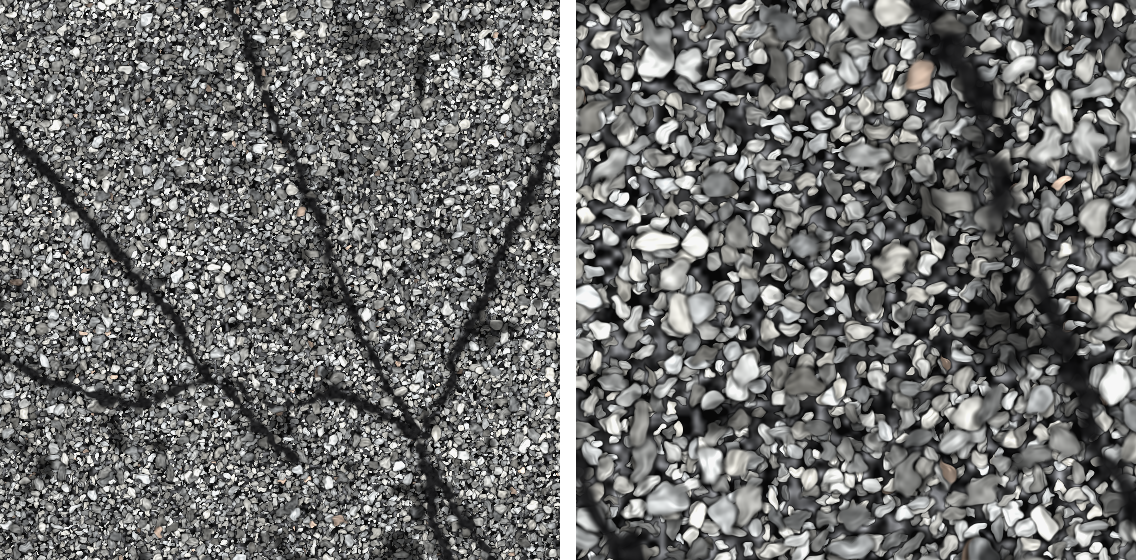
Left, the full canvas; right, a detail of the centre.
This texture is drawn by a WebGL 2 fragment shader. Its source:

```glsl
#version 300 es
precision highp float;
// Worn asphalt: three sizes of pale, ragged stones packed over dark binder,
// split by a branching set of black cracks. Stones are jittered, rotated
// ellipses on grids; cracks are bowed line distances with noisy edges.
uniform vec2 u_resolution;
out vec4 fragColor;

float hash(vec2 p) {
    return fract(sin(dot(p, vec2(127.1, 311.7))) * 43758.5453);
}

float noise(vec2 p) {
    vec2 i = floor(p), f = fract(p);
    f = f * f * (3.0 - 2.0 * f);
    return mix(mix(hash(i), hash(i + vec2(1, 0)), f.x),
               mix(hash(i + vec2(0, 1)), hash(i + vec2(1, 1)), f.x), f.y);
}

vec2 noise2(vec2 p) {
    return vec2(noise(p), noise(p + 37.3)) - 0.5;
}

// Paints one grid of stones, each with a dark rim, over the given colour.
vec3 stones(vec3 color, vec2 p, float cells, float presence, float seed) {
    vec2 uv = p * cells + seed;
    uv += 0.42 * noise2(uv * 2.3);
    vec2 cell = floor(uv);
    for (int y = -1; y <= 1; y++) {
        for (int x = -1; x <= 1; x++) {
            vec2 id = cell + vec2(x, y);
            if (hash(id + 3.7) > presence) continue;
            vec2 q = uv - id - vec2(hash(id), hash(id + 11.3));

            // Most stones lean up to the right
            float angle = 0.9 + 2.6 * (hash(id + 5.1) - 0.5);
            float c = cos(angle), s = sin(angle);
            q = vec2(c * q.x + s * q.y, c * q.y - s * q.x);
            vec2 radii = vec2(mix(0.4, 0.7, hash(id + 7.9)),
                              mix(0.26, 0.45, hash(id + 9.2)));
            float d = length(q / radii);

            float tone = mix(0.45, 1.05, hash(id + 13.4));
            tone *= 1.0 - 0.22 * d * d;
            tone *= 0.78 + 0.4 * noise(q * vec2(3.0, 8.0) + id * 5.0);
            vec3 tint = mix(vec3(0.98, 1.0, 1.01), vec3(1.01, 1.0, 0.96), hash(id + 17.6));
            if (hash(id + 21.8) > 0.992) tint = vec3(1.05, 0.93, 0.84);

            color *= mix(0.55, 1.0, smoothstep(0.95, 1.35, d));
            color = mix(color, tone * tint, 1.0 - smoothstep(0.76, 1.04, d));
        }
    }
    return color;
}

// Distance to a line from a to b, bowed to its left, less its half width.
float crack(vec2 p, vec2 a, vec2 b, float bow, float halfWidth) {
    vec2 along = b - a;
    float h = clamp(dot(p - a, along) / dot(along, along), 0.0, 1.0);
    vec2 left = normalize(vec2(-along.y, along.x));
    return length(p - a - along * h - left * bow * 4.0 * h * (1.0 - h)) - halfWidth;
}

float crackNetwork(vec2 p) {
    p += 0.022 * noise2(p * 13.0) + 0.011 * noise2(p * 42.0);
    // Long upper cracks
    float d = crack(p, vec2(0.41, 1.01), vec2(0.735, 0.22), -0.01, 0.005);
    d = min(d, crack(p, vec2(1.01, 0.78), vec2(0.745, 0.22), 0.005, 0.006));
    d = min(d, crack(p, vec2(0.025, 0.755), vec2(0.37, 0.325), 0.012, 0.007));
    d = min(d, crack(p, vec2(0.37, 0.325), vec2(0.52, 0.185), 0.008, 0.005));
    // Winding cross crack
    d = min(d, crack(p, vec2(-0.01, 0.38), vec2(0.26, 0.28), -0.025, 0.005));
    d = min(d, crack(p, vec2(0.26, 0.28), vec2(0.42, 0.315), 0.012, 0.004));
    d = min(d, crack(p, vec2(0.42, 0.31), vec2(0.59, 0.305), -0.022, 0.003));
    d = min(d, crack(p, vec2(0.59, 0.305), vec2(0.735, 0.21), 0.004, 0.007));
    // Lower fork
    d = min(d, crack(p, vec2(0.73, 0.22), vec2(0.8, -0.01), 0.006, 0.007));
    return min(d, crack(p, vec2(0.75, 0.17), vec2(0.885, -0.01), 0.008, 0.006));
}

void main() {
    vec2 p = gl_FragCoord.xy / u_resolution.y;

    // Binder with fine grit
    float grit = noise(p * 190.0);
    vec3 color = vec3(0.98, 0.99, 1.02) * mix(0.05, 0.68, grit * grit);

    // Stones from fine to coarse
    color = stones(color, p, 125.0, 0.8, 4.0);
    color = stones(color, p, 76.0, 0.88, 31.0);
    color = stones(color, p, 47.0, 0.28, 73.0);

    // Speckle, broad wear and small pits
    color += 0.2 * (noise(p * 230.0 + 9.0) - 0.5);
    color *= 1.02 + 0.2 * (noise(p * 6.0) - 0.5);
    color *= 1.0 - 0.6 * smoothstep(0.8, 0.95, noise(p * 24.0 + 50.0));

    // Cracks with crumbling edges and a soft dark margin
    float d = crackNetwork(p) + 0.014 * (noise(p * 95.0) - 0.5);
    color *= mix(0.72, 1.0, smoothstep(0.0, 0.018, d));
    vec3 tar = vec3(0.05, 0.05, 0.055) + 0.09 * grit;
    color = mix(color, tar, 0.94 * (1.0 - smoothstep(-0.003, 0.005, d)));

    fragColor = vec4(clamp(color, 0.03, 0.97), 1.0);
}
```
